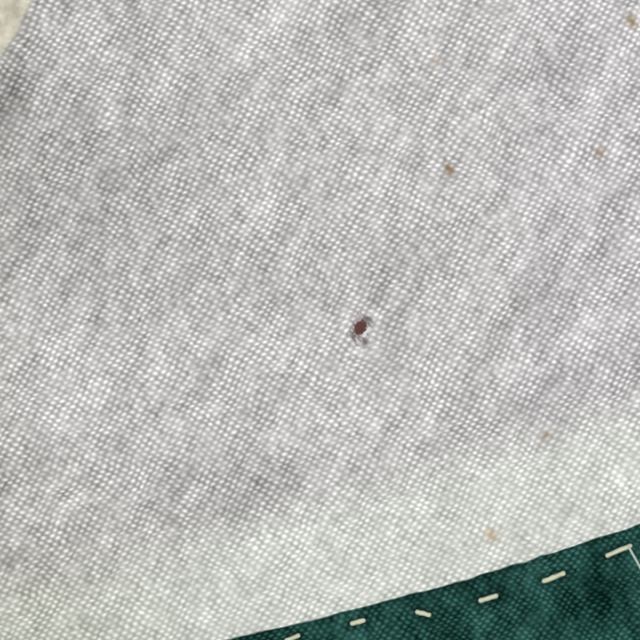
A WebGL 2 fragment shader for this texture:

```glsl
#version 300 es
precision highp float;

#define WEAVE_COUNT 147.0
#define WEAVE_ANGLE 0.28
#define WEAVE_DEPTH 0.125
#define WRINKLE_DEPTH 0.13
#define STREAK_DEPTH 0.11
#define GREEN_COUNT 165.0
#define STITCH_STEP 0.102
#define STITCH_WIDTH 0.004
#define HOLE_CENTER vec2(0.565, 0.484)

uniform vec2 u_resolution;
out vec4 fragColor;

float hash(vec2 p) {
    vec3 q = fract(p.xyx * 0.1031);
    q += dot(q, q.yzx + 33.33);
    return fract((q.x + q.y) * q.z);
}

// Value noise, -0.5 to 0.5
float noise(vec2 p) {
    vec2 i = floor(p), f = fract(p);
    f = f * f * (3.0 - 2.0 * f);
    return mix(mix(hash(i), hash(i + vec2(1, 0)), f.x),
               mix(hash(i + vec2(0, 1)), hash(i + 1.0), f.x), f.y) - 0.5;
}

float fbm(vec2 p) {
    return 0.55 * noise(p) + 0.3 * noise(p * 2.1 + 7.3) + 0.15 * noise(p * 4.3 + 19.1);
}

vec2 rotate(vec2 p, float a) {
    float c = cos(a), s = sin(a);
    return vec2(c * p.x + s * p.y, c * p.y - s * p.x);
}

float segment(vec2 p, vec2 a, vec2 b) {
    vec2 d = b - a;
    return length(p - a - d * clamp(dot(p - a, d) / dot(d, d), 0.0, 1.0));
}

float blob(vec2 p, vec2 radius, float angle) {
    vec2 q = rotate(p, angle) / radius;
    return exp(-dot(q, q));
}

// Plain weave: alternating floats, gaps between rows and uneven yarn
float weave(vec2 p, float count, float angle) {
    vec2 wobble = vec2(noise(p * 20.0), noise(p * 20.0 + 41.0));
    wobble += 0.4 * vec2(noise(p * 75.0), noise(p * 75.0 + 23.0));
    vec2 q = rotate(p + wobble * 0.007, angle) * count;
    float floats = cos(3.14159 * q.x) * cos(3.14159 * q.y);
    float strength = 1.0 + 0.8 * noise(q * 0.35 + 5.0);
    float yarn = noise(q * vec2(0.55, 1.0)) + noise(q * vec2(0.9, 0.4) + 31.0);
    return strength * (1.05 * floats + 0.28 * cos(6.28318 * q.y)) + 0.8 * yarn;
}

float hemHeight(float x) {
    float t = x - 0.35;
    return 0.215 * t + 0.097 * t * t;
}

vec3 whiteCloth(vec2 p) {
    // Broad light and the paler folded band
    vec3 color = mix(vec3(0.75, 0.743, 0.733), vec3(0.772, 0.764, 0.764), p.x);
    float band = p.y - 0.16 - 0.29 * (p.x - 0.3);
    color = mix(vec3(0.815, 0.825, 0.8), color, smoothstep(-0.06, 0.05, band));
    color -= 0.04 * blob(p - vec2(0.82, 0.36), vec2(0.2, 0.05), 0.35);
    color -= 0.04 * blob(p - vec2(0.38, 0.22), vec2(0.2, 0.04), 0.3);
    color -= 0.05 * blob(p - vec2(0.12, 0.71), vec2(0.18, 0.12), 0.6);
    color -= vec3(0.08, 0.08, 0.1) * blob(p, vec2(0.26, 0.16), 0.0);

    // Slanted wrinkles and threads
    vec2 slant = rotate(p, 1.02);
    float open = smoothstep(-0.15, 0.08, band);
    color += WRINKLE_DEPTH * fbm(slant * vec2(5.0, 17.0) + 3.0) * open;
    color += STREAK_DEPTH * fbm(slant * vec2(14.0, 46.0) + 11.0) * mix(0.5, 1.0, open);
    color -= 0.07 * blob(p - vec2(0.255, 0.75), vec2(0.03, 0.012), 0.95);
    color += WEAVE_DEPTH * weave(p, WEAVE_COUNT, WEAVE_ANGLE) * mix(0.75, 1.0, open);

    // Shadow and cream fold in the upper left corner
    float fold = p.x - 0.052 + 0.5 * (1.0 - p.y) + 0.012 * noise(p * 40.0);
    color -= 0.15 * blob(p - vec2(0.005, 0.83), vec2(0.035, 0.09), -0.3);
    vec3 cream = vec3(0.80, 0.785, 0.71) + 0.2 * fbm(p * 80.0);
    color = mix(cream, color, smoothstep(-0.012, 0.006, fold));

    // Small stains: center, radius, strength
    vec4 stains[6] = vec4[6](
        vec4(0.702, 0.735, 0.010, 0.75), vec4(0.937, 0.762, 0.009, 0.5),
        vec4(0.987, 0.967, 0.012, 0.6), vec4(0.677, 0.9, 0.010, 0.3),
        vec4(0.768, 0.164, 0.011, 0.5), vec4(0.853, 0.32, 0.009, 0.45));
    for (int i = 0; i < 6; i++) {
        vec4 s = stains[i];
        float spot = blob(p - s.xy, s.z * vec2(1.0, 0.65), i % 2 == 0 ? 2.2 : 0.9);
        vec3 tint = i == 4 ? vec3(0.69, 0.53, 0.34) : vec3(0.5, 0.4, 0.29);
        color = mix(color, tint, spot * s.w * (1.0 + 0.6 * noise(p * 150.0)));
    }
    return color + 0.1 * blob(p - vec2(0.968, 0.245), vec2(0.012), 0.0);
}

// Frayed hole with a pale rim and loose fibres
vec3 wornHole(vec3 color, vec2 p) {
    vec2 q = p - HOLE_CENTER;
    float r = length(q / vec2(0.022, 0.030)) + 0.5 * noise(p * 130.0);
    color += 0.05 * exp(-pow((r - 1.15) * 3.0, 2.0));
    vec3 fuzz = vec3(0.63, 0.605, 0.61) + 0.46 * noise(rotate(q, 0.7) * vec2(330.0, 190.0));
    color = mix(fuzz, color, 0.2 + 0.8 * smoothstep(0.6, 1.0, r));
    float core = blob(q - vec2(-0.002, 0.003), vec2(0.010, 0.015), -0.45) + 0.35 * noise(p * 240.0);
    color = mix(color, vec3(0.36, 0.24, 0.23), 0.95 * smoothstep(0.25, 0.7, core));
    float gaps = blob(q - vec2(0.005, -0.018), vec2(0.005, 0.007), 0.3)
               + blob(q - vec2(0.010, 0.018), vec2(0.009, 0.005), -0.4);
    color = mix(color, vec3(0.38, 0.33, 0.35), 0.75 * gaps);
    float fibre = segment(q, vec2(0.003, -0.008), vec2(0.012, 0.002)) + 0.002 * noise(p * 300.0);
    return mix(vec3(0.85), color, smoothstep(0.001, 0.0045, fibre));
}

vec3 greenCloth(vec2 p, float depth, float aa) {
    float tone = 0.54 + 0.27 * weave(p, GREEN_COUNT, 0.2);
    tone += 0.75 * fbm(rotate(p, 0.25) * vec2(30.0, 13.0));
    tone -= 0.25 * blob(p - vec2(0.92, 0.06), vec2(0.06, 0.04), 0.3);
    vec3 color = mix(vec3(0.02, 0.11, 0.09), vec3(0.24, 0.43, 0.4), clamp(tone, 0.0, 1.1));
    color *= 0.75 + 0.25 * smoothstep(0.0, 0.012, depth);

    // Running stitches that follow the hem
    for (int i = 0; i < 6; i++) {
        float k = float(i), x = 0.457 + STITCH_STEP * k;
        float inset = 0.021 + 0.019 * smoothstep(0.55, 0.72, x) - 0.01 * smoothstep(0.83, 0.97, x);
        vec2 center = vec2(x, hemHeight(x) - inset);
        float lean = i == 2 ? -0.25 : 0.2 + 0.25 * hash(vec2(k, 3.0));
        vec2 reach = (0.009 + 0.0035 * max(k - 2.0, 0.0)) * vec2(cos(lean), sin(lean));
        float d = segment(p, center - reach, center + reach) + 0.0015 * noise(p * 160.0);
        color *= 1.0 - 0.4 * exp(-pow(d / 0.009, 2.0));
        vec3 thread = vec3(0.84, 0.85, 0.74) * (1.0 - 0.25 * smoothstep(0.0, STITCH_WIDTH, d));
        color = mix(thread, color, smoothstep(-aa, aa, d - STITCH_WIDTH));
    }
    float tail = segment(p, vec2(0.982, 0.146), vec2(1.005, 0.105));
    return mix(vec3(0.7, 0.74, 0.69), color, smoothstep(-aa, aa, tail - 0.002));
}

void main() {
    vec2 p = gl_FragCoord.xy / u_resolution;
    float aa = 1.0 / min(u_resolution.x, u_resolution.y);
    float depth = hemHeight(p.x) - p.y + 0.004 * noise(p * 45.0);
    vec3 color = wornHole(whiteCloth(p), p);
    color = mix(color, greenCloth(p, depth, aa), smoothstep(-1.5 * aa, 1.5 * aa, depth));
    fragColor = vec4(clamp(color, 0.0, 1.0), 1.0);
}
```
